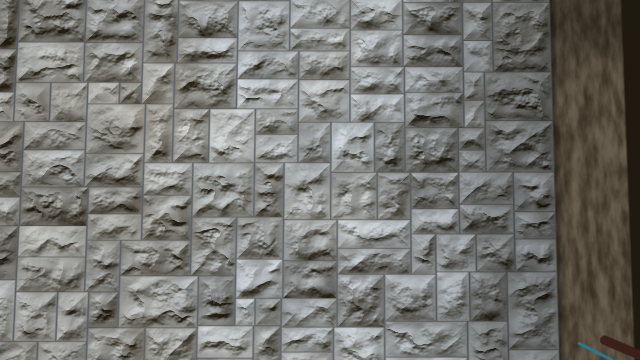
Give the GLSL for this texture, as a Shadertoy shader.

```glsl
// A wall of rough split-face stone beside a weathered concrete pier.
// Jittered grid lines interlock into random rectangles, some cut in two;
// gradient noise shapes each rock face, which is lit from the upper left.

const vec2 CELL = vec2(0.150, 0.152);   // mean block size before cutting
const float WALL_EDGE = 1.555;
const float PIER_EDGE = 1.763;
const vec3 STONE_DARK = vec3(0.13, 0.11, 0.065);
const vec3 STONE_LIGHT = vec3(0.77, 0.80, 0.825);
const vec3 WARM_TINT = vec3(1.05, 1.0, 0.92);
const vec3 JOINT_UPRIGHT = vec3(0.35, 0.37, 0.39);
const vec3 JOINT_LEVEL = vec3(0.30, 0.29, 0.27);
const vec3 PIER_DARK = vec3(0.21, 0.18, 0.13);
const vec3 PIER_LIGHT = vec3(0.41, 0.37, 0.31);
const vec3 RECESS = vec3(0.12, 0.10, 0.06);
const vec3 RAIL_BLUE = vec3(0.16, 0.48, 0.56);
const vec3 RAIL_BROWN = vec3(0.23, 0.12, 0.10);

struct Stone { vec2 lo; vec2 hi; float seed; };

float hash(vec2 p) {
    vec3 q = fract(p.xyx * vec3(0.1031, 0.1030, 0.0973));
    q += dot(q, q.yzx + 33.33);
    return fract((q.x + q.y) * q.z);
}

float cornerDot(vec2 corner, vec2 offset) {
    float a = 6.2832 * hash(corner);
    return dot(vec2(cos(a), sin(a)), offset);
}

float gradientNoise(vec2 p) {
    vec2 i = floor(p), f = fract(p), u = f * f * f * (f * (f * 6.0 - 15.0) + 10.0);
    vec2 e = vec2(1.0, 0.0);
    return mix(mix(cornerDot(i, f), cornerDot(i + e, f - e), u.x),
               mix(cornerDot(i + e.yx, f - e.yx), cornerDot(i + 1.0, f - 1.0), u.x), u.y);
}

float fbm(vec2 p) {
    float sum = 0.0, amp = 1.0;
    for (int k = 0; k < 4; k++) {
        sum += amp * gradientNoise(p);
        p = mat2(1.6, 1.2, -1.2, 1.6) * p + 7.3;
        amp *= 0.43;
    }
    return sum;
}

// Shift of a grid line; upright lines stay straight along the wall edge.
float jitter(vec2 v) {
    bool upright = mod(v.x + v.y, 2.0) > 0.5;
    return upright && v.x == 0.0 ? 0.0 : 0.68 * (hash(v + 11.0) - 0.5);
}

Stone cellStone(vec2 c) {
    float a = jitter(c), b = jitter(c + vec2(1, 0));
    float d = jitter(c + 1.0), e = jitter(c + vec2(0, 1));
    bool even = mod(c.x + c.y, 2.0) < 0.5;
    vec2 lo = c + (even ? vec2(e, a) : vec2(a, b));
    vec2 hi = c + 1.0 + (even ? vec2(b, d) : vec2(d, e));
    return Stone(lo * CELL, hi * CELL, hash(c + 57.0));
}

Stone findStone(vec2 p) {
    Stone found = Stone(p, p, 0.0);
    vec2 base = floor(p / CELL);
    for (int k = 0; k < 9; k++) {
        Stone s = cellStone(base + vec2(k % 3, k / 3) - 1.0);
        if (all(greaterThan(p, s.lo)) && all(lessThan(p, s.hi))) found = s;
    }
    // Cut the larger blocks, and a few others, into two
    vec2 size = found.hi - found.lo;
    if (found.seed + 20.0 * (size.x * size.y - CELL.x * CELL.y) > 0.48) {
        int axis = size.x > 1.4 * size.y ? 0 : 1;
        float cut = found.lo[axis] + size[axis] * mix(0.4, 0.6, fract(found.seed * 37.0));
        if (p[axis] < cut) found.hi[axis] = cut;
        else { found.lo[axis] = cut; found.seed = fract(found.seed * 91.7); }
    }
    return found;
}

// Rock height: a ragged pillow with creased facets and a random tilt.
float rockHeight(vec2 p, Stone s) {
    vec2 q = p + s.seed * 19.0;
    vec2 edge = min(p - s.lo, s.hi - p);
    float rough = fbm(q * vec2(13.0, 16.0));
    float pillow = smoothstep(-0.004, 0.042, min(edge.x, edge.y) + 0.008 * rough);
    float crease = abs(gradientNoise(q * vec2(12.0, 15.0) + 0.5 * rough));
    float tilt = dot(p - s.lo, vec2(fract(s.seed * 13.0), fract(s.seed * 29.0)) - 0.5);
    return 0.015 * pillow + pillow * (0.015 * rough - 0.022 * crease) + 0.4 * tilt;
}

vec3 stoneWall(vec2 p, float px) {
    vec2 g = p - vec2(WALL_EDGE, 0.06);
    Stone s = findStone(g);
    vec2 e = vec2(0.002, 0.0);
    float h = rockHeight(g, s);
    vec2 slope = vec2(rockHeight(g + e, s) - h, rockHeight(g + e.yx, s) - h) / e.x;
    float light = dot(normalize(vec3(-slope, 1.0)), normalize(vec3(-0.35, 0.75, 0.65)));
    float tone = 0.15 + 0.80 * light + 0.16 * (s.seed - 0.5) + 0.18 * fbm(g * 8.0);
    vec3 col = mix(STONE_DARK, STONE_LIGHT, clamp(tone, 0.0, 1.0));
    float warmth = smoothstep(1.1, 0.1, p.x) * 0.5 + 0.5 * gradientNoise(g * 4.0);
    col *= mix(vec3(1.0), WARM_TINT, clamp(warmth, 0.0, 1.0));
    // Joints: level ones are finer than upright ones
    vec2 d = min(g - s.lo, s.hi - g);
    col = mix(col, JOINT_LEVEL, 0.75 * (1.0 - smoothstep(0.0010 - px, 0.0010 + px, d.y)));
    col = mix(col, JOINT_UPRIGHT, 1.0 - smoothstep(0.0022 - px, 0.0022 + px, d.x));
    // Uneven daylight, fading toward the pier
    float day = 1.05 - 0.30 * smoothstep(0.95, 1.56, p.x) - 0.09 * smoothstep(0.6, 0.0, p.x);
    return col * day;
}

vec3 concretePier(vec2 p) {
    float streak = 0.6 * fbm(p * vec2(30.0, 6.0)) + 0.5 * fbm(p * vec2(50.0, 20.0));
    vec3 col = mix(PIER_DARK, PIER_LIGHT, smoothstep(-0.7, 0.6, streak));
    col *= mix(1.0, 0.78, smoothstep(0.7, 1.0, p.y));
    return col * mix(0.6, 1.0, smoothstep(0.0, 0.025, p.x - WALL_EDGE));
}

float segmentDistance(vec2 p, vec2 a, vec2 b) {
    vec2 ab = b - a;
    return length(p - a - ab * clamp(dot(p - a, ab) / dot(ab, ab), 0.0, 1.0));
}

void mainImage(out vec4 fragColor, in vec2 fragCoord) {
    float px = 1.0 / iResolution.y;
    vec2 p = fragCoord * px;
    // Uprights lean slightly toward a far vanishing point
    vec2 w = vec2((p.x - 0.05 * p.y) / (1.0 - 0.05 * p.y), p.y);
    vec3 col = mix(stoneWall(w, px), concretePier(w), smoothstep(-px, px, w.x - WALL_EDGE));
    col = mix(col, RECESS, smoothstep(-0.004, 0.004, w.x - PIER_EDGE));
    // Handrail in the lower right corner
    float blue = segmentDistance(p, vec2(1.609, 0.046), vec2(1.70, 0.0)) - 0.004;
    float brown = segmentDistance(p, vec2(1.68, 0.055), vec2(1.79, 0.008)) - 0.013;
    col = mix(col, RAIL_BLUE, 1.0 - smoothstep(-px, px, blue));
    col = mix(col, RAIL_BROWN, 1.0 - smoothstep(-px, px, brown));
    fragColor = vec4(col, 1.0);
}
```
